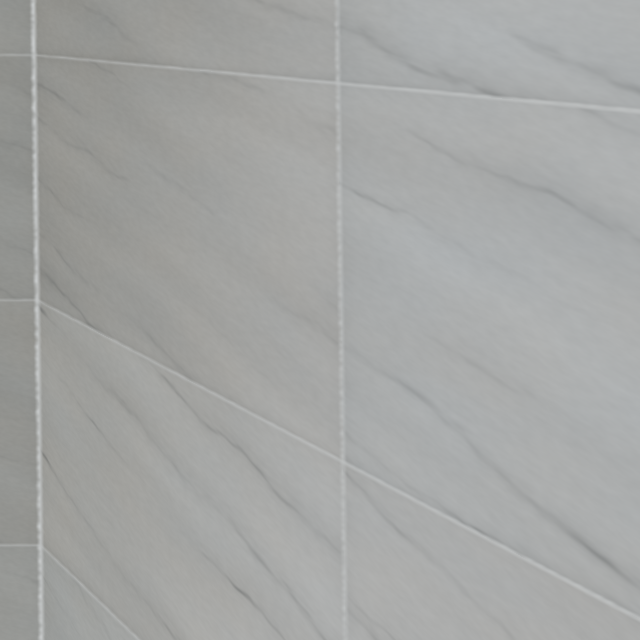
A WebGL 1 fragment shader for this texture:

```glsl
precision highp float;
// Grey marble wall tiles seen in perspective, with a room corner near the left.
// Canvas points map to tile coordinates; each tile gets its own seeded diagonal
// veins and clouding, then pale grout and soft lighting are laid on top.

uniform vec2 u_resolution;

const float TILE_H = 0.383;    // tile height at the corner
const float SPREAD = 0.44;     // growth of tile height to the right
const float TILE_W = 0.802;    // perspective width of one tile
const vec3 SHADE = vec3(0.570, 0.573, 0.558);
const vec3 LIGHT = vec3(0.678, 0.684, 0.682);
const vec3 GROUT = vec3(0.755, 0.765, 0.765);
const vec3 VEIN = vec3(0.33, 0.34, 0.34);

vec2 hash2(vec2 p) {
  vec3 a = fract(p.xyx * vec3(0.1031, 0.1030, 0.0973));
  a += dot(a, a.yzx + 33.33);
  return fract((a.xx + a.yz) * a.zy);
}

float corner(vec2 cell, vec2 f) {
  float angle = 6.2832 * hash2(cell).x;
  return dot(vec2(cos(angle), sin(angle)), f);
}

// Gradient noise, roughly -0.7 to 0.7
float noise(vec2 p) {
  vec2 i = floor(p), f = p - i;
  vec2 w = f * f * f * (f * (f * 6.0 - 15.0) + 10.0);
  vec2 x = vec2(1.0, 0.0);
  return mix(mix(corner(i, f), corner(i + x.xy, f - x.xy), w.x),
             mix(corner(i + x.yx, f - x.yx), corner(i + x.xx, f - x.xx), w.x), w.y);
}

float fbm(vec2 p) {
  float sum = 0.0, amp = 0.6;
  for (int i = 0; i < 4; i++) {
    sum += amp * noise(p);
    p = p * 2.03 + 17.3;
    amp *= 0.5;
  }
  return sum;
}

// Vein darkness inside one tile, q.y pointing down
float veins(vec2 q, float seed) {
  float dark = 0.0;
  float fibre = noise(vec2(q.x * 22.0, (q.y - 0.45 * q.x) * 65.0) + seed);
  for (int i = 0; i < 8; i++) {
    float k = float(i);
    vec2 r = hash2(vec2(k * 3.1 + 2.0, seed));
    float row = seed + k * 5.37 + 0.4;
    float wobble = 0.065 * noise(vec2(q.x * 3.0, row))
                 + 0.024 * noise(vec2(q.x * 10.0, row + 3.3))
                 + 0.009 * noise(vec2(q.x * 34.0, row + 7.7));
    float e = q.y - (0.4 + 0.13 * r.y) * q.x + 0.42 - 0.2 * k - 0.15 * r.x - wobble;
    float presence = smoothstep(-0.25, 0.4, noise(vec2(q.x * 2.6 + r.x * 20.0, row + 1.9)));
    float accent = smoothstep(0.12, 0.5, noise(vec2(q.x * 7.0 + r.y * 30.0, row + 5.1)));
    float width = 0.006 + 0.005 * r.y;
    float core = exp(-e * e / (width * width)) * (0.75 + 0.7 * fibre);
    float halo = exp(-e * e / (e < 0.0 ? 0.0028 : 0.0005));
    dark += presence * (core * (0.17 + 0.4 * accent) + halo * (0.075 + 0.06 * fibre));
  }
  return clamp(dark, 0.0, 0.8);
}

// Soft-edged line coverage for a signed distance
float stroke(float dist, float halfWidth, float soft) {
  return 1.0 - smoothstep(halfWidth - soft, halfWidth + soft, abs(dist));
}

void main() {
  vec2 p = gl_FragCoord.xy / u_resolution;
  float pixel = 1.0 / min(u_resolution.x, u_resolution.y);
  float down = 1.0 - p.y;

  // Project onto the main wall, or onto the side wall left of the corner
  float d = p.x - 0.052 - 0.013 * down;
  float side = step(d, 0.0);
  float reach = max(d, 0.0);
  float scale = TILE_H + SPREAD * reach;
  float v = (down - 0.086 - 0.093 * reach) / scale;
  float u = mix(reach / (scale * TILE_W), d * 2.0, side);
  float uPerX = mix(TILE_H / (scale * scale * TILE_W), 2.0, side);
  vec2 id = floor(vec2(u, v));
  vec2 q = vec2(u, v) - id;
  float seed = 7.0 * id.x + 13.0 * id.y + 40.0;

  // Room light, tile tone and stone clouding
  float lit = smoothstep(-0.12, 0.72, p.x + 0.12 * down - 0.05);
  vec3 color = mix(SHADE, LIGHT, lit);
  vec2 tone = hash2(vec2(seed, 4.0)) - 0.5;
  color += 0.012 * tone.x + 0.008 * tone.y * vec3(1.0, 0.0, -0.8);
  color += 0.028 * smoothstep(0.9, 1.0, v) * (1.0 - lit) * (1.0 - side);
  vec2 along = vec2(q.x * 1.6, (q.y - 0.45 * q.x) * 5.0);
  color += 0.042 * fbm(along + seed * 1.7);
  color += 0.012 * fbm(vec2(u, v) * 4.0 + 9.0) * vec3(1.0, 0.2, -0.6);
  color += 0.022 * fbm(vec2(u * 42.0, (v - 0.3 * u) * 60.0));
  color = mix(color, VEIN, veins(q, seed) * mix(0.9, 0.55, side));

  // Distances to the nearest joints, in canvas units
  float slope = (0.093 + SPREAD * v) * (1.0 - side);
  float across = (u - floor(u + 0.5)) / uPerX;
  float level = (v - floor(v + 0.5)) * scale / sqrt(1.0 + slope * slope);
  float rough = noise(p * vec2(45.0, 110.0));
  float atCorner = stroke(d, 0.03, 0.005);

  // Shadowed tile edges, then grout
  color -= 0.035 * exp(-abs(level + 0.004) / 0.006) * (1.0 - 0.6 * side);
  color -= 0.022 * exp(-abs(across) / 0.012);
  float levelWidth = 0.0014 + 0.0024 * reach;
  float levelGrout = stroke(level + 0.0008 * rough, levelWidth, 0.0016 + pixel);
  color = mix(color, GROUT, levelGrout * (0.52 + 0.25 * reach + 0.2 * rough));
  float wallGrout = stroke(across + 0.0015 * rough, 0.0036, 0.0022 + pixel);
  color = mix(color, GROUT, wallGrout * (mix(0.55, 0.9, atCorner) + 0.45 * rough));

  gl_FragColor = vec4(clamp(color, 0.0, 1.0), 1.0);
}
```
